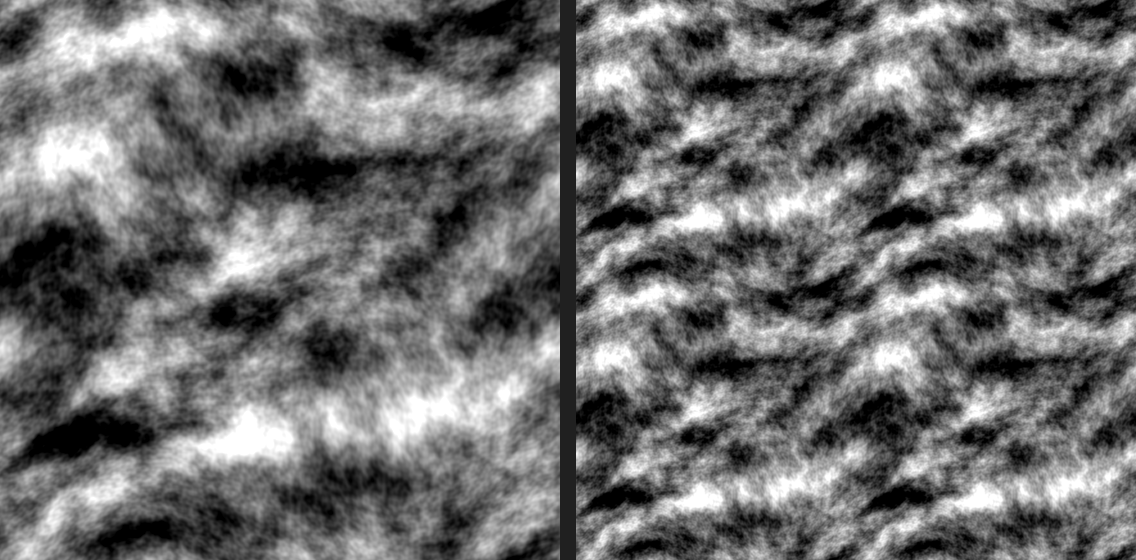
Left: one tile. Right: repeated 2 by 2.
Give the GLSL for this texture, as a Shadertoy shader.

```glsl
const float TAU = 6.2831853;

float hash(vec2 p) {
    return fract(sin(dot(p, vec2(127.1, 311.7))) * 43758.5453);
}

// Slope of one lattice corner; the sheared lattice wraps onto itself
float corner(vec2 id, vec2 offset, vec2 cells, float shear, float seed) {
    float turns = floor(id.x / cells.x);
    id -= turns * vec2(cells.x, -shear);
    id.y = mod(id.y, cells.y);
    float angle = TAU * hash(id + seed);
    return dot(vec2(cos(angle), sin(angle)), offset);
}

// Tiling gradient noise whose rows climb by a whole number of cells
float noise(vec2 p, vec2 cells, float shear, float seed) {
    vec2 q = vec2(p.x * cells.x, p.y * cells.y - p.x * shear);
    vec2 id = floor(q);
    vec2 f = q - id;
    vec2 w = f * f * f * (f * (f * 6.0 - 15.0) + 10.0);
    vec2 e = vec2(1.0, 0.0);
    float low = mix(corner(id, f, cells, shear, seed),
                    corner(id + e.xy, f - e.xy, cells, shear, seed), w.x);
    float high = mix(corner(id + e.yx, f - e.yx, cells, shear, seed),
                     corner(id + e.xx, f - e.xx, cells, shear, seed), w.x);
    return mix(low, high, w.y);
}

// Octaves go from long slanted streaks to round grains
float clouds(vec2 p) {
    float sum = 0.0;
    float amplitude = 1.0;
    for (int i = 0; i < 6; i++) {
        float octave = float(i);
        float columns = floor(3.0 * pow(2.05, octave) + 0.5);
        float rows = floor(columns * (1.0 + 1.2 * pow(0.45, octave)) + 0.5);
        float shear = floor(rows * 0.25 * pow(0.7, octave) + 0.5);
        sum += amplitude * noise(p, vec2(columns, rows), shear, 17.3 * octave + 5.0);
        amplitude *= 0.7;
    }
    return sum;
}

void mainImage(out vec4 fragColor, in vec2 fragCoord) {
    vec2 uv = fragCoord / iResolution.xy;

    // Gentle bend so the streaks vary in direction
    uv.y += 0.14 * noise(uv, vec2(2.0), 0.0, 41.0);

    float grey = clamp(0.435 + 0.77 * clouds(uv), 0.0, 1.0);
    fragColor = vec4(vec3(grey), 1.0);
}
```
